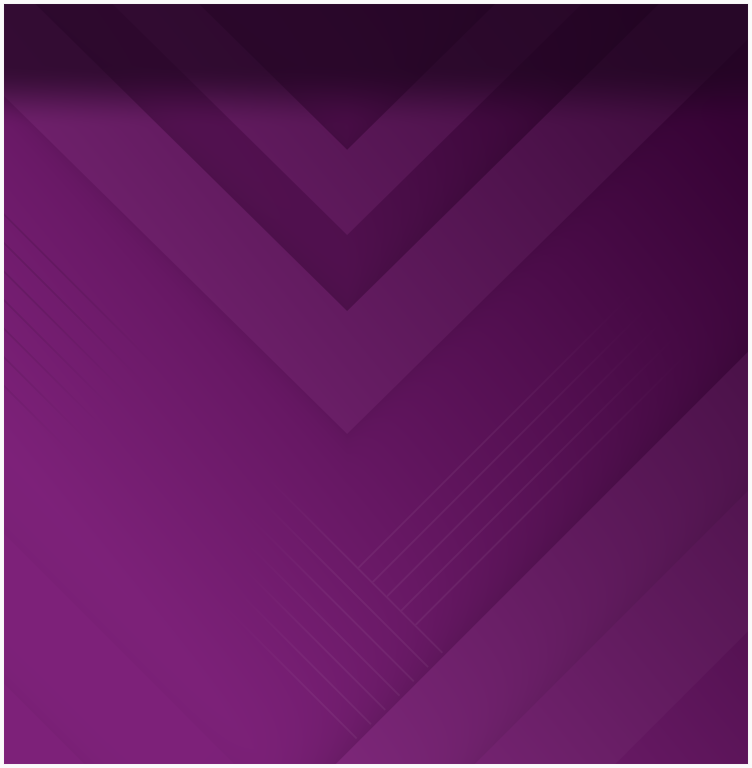
Give the GLSL for this background, as a Shadertoy shader.

```glsl
// Purple diagonal gradient with nested chevrons, corner bands, pinstripes and a dark top strip.

const vec3 BRIGHT = vec3(0.49, 0.13, 0.475);
const vec3 DEEP = vec3(0.21, 0.01, 0.205);
const vec3 STRIP = vec3(0.12, 0.02, 0.125);
const vec3 SHEEN = vec3(0.72, 0.55, 0.70);
const vec3 FRAME = vec3(0.98);

const vec2 GRADIENT_AXIS = vec2(0.57, 0.47);
const float GRADIENT_START = 0.20;
const float GRADIENT_END = 0.94;

const float CHEVRON_X = 0.452;
const float CHEVRON_SLOPE = 0.985;
const vec4 CHEVRON_TIPS = vec4(0.435, 0.595, 0.694, 0.805);  // lowest first
const vec3 BAND_EDGES = vec3(0.432, 0.613, 0.796);           // offsets of x - y

const float STRIPE_TOP = 0.726;     // x + y of the first falling stripe
const float STRIPE_LEFT = 0.206;    // x - y of the first rising stripe
const float STRIPE_GAP = 0.0372;
const float STRIPE_WIDTH = 0.0015;
const float FRAME_WIDTH = 0.0052;

// Antialiased step: 0 below zero, 1 above.
float edge(float d, float pixel) {
    return smoothstep(-pixel, pixel, d);
}

// Soft falloff on the positive side of an edge.
float shade(float d, float reach, float pixel) {
    return edge(d, pixel) * exp(-max(d, 0.0) / reach);
}

// Parallel thin lines at 0, gap, 2 gap, ... along coordinate c.
float stripes(float c, float count, float pixel) {
    float nearest = clamp(round(c / STRIPE_GAP), 0.0, count - 1.0);
    float d = abs(c - nearest * STRIPE_GAP);
    return 1.0 - smoothstep(STRIPE_WIDTH * 0.4, STRIPE_WIDTH + pixel, d);
}

vec3 background(vec2 p) {
    float t = (dot(p, GRADIENT_AXIS) - GRADIENT_START) / (GRADIENT_END - GRADIENT_START);
    return mix(BRIGHT, DEEP, clamp(t, 0.0, 1.0));
}

vec3 addChevrons(vec3 color, vec2 p, float pixel) {
    float height = p.y - CHEVRON_SLOPE * abs(p.x - CHEVRON_X);
    color *= 1.0 - 0.06 * shade(CHEVRON_TIPS.x - height, 0.018, pixel);
    for (int i = 0; i < 4; i++) {
        float d = height - CHEVRON_TIPS[i];
        float next = i < 3 ? edge(CHEVRON_TIPS[min(i + 1, 3)] - height, pixel) : 1.0;
        float inside = edge(d, pixel) * next;
        if (i % 2 == 0) {
            color = mix(color, SHEEN, 0.065 * inside);
        } else {
            color *= 1.0 - inside * (0.09 + 0.09 * exp(-max(d, 0.0) / 0.04));
        }
    }
    return color;
}

vec3 addCornerBands(vec3 color, float across, float along, float pixel) {
    // Lower right: two raised bands, each casting a shadow up and left.
    color *= 1.0 - 0.12 * shade(BAND_EDGES.x - across, 0.05, pixel);
    float raised = edge(across - BAND_EDGES.x, pixel) * edge(BAND_EDGES.z - across, pixel);
    color = mix(color, SHEEN, 0.07 * raised);
    color *= 1.0 - 0.07 * shade(BAND_EDGES.y - across, 0.035, pixel);
    color = mix(color, SHEEN, 0.02 * edge(across - BAND_EDGES.z, pixel));

    // Lower left: two faint folds.
    color *= 1.0 - 0.035 * shade(along - 0.115, 0.025, pixel);
    return color * (1.0 - 0.025 * shade(along - 0.31, 0.05, pixel));
}

vec3 addPinstripes(vec3 color, float across, float along, float pixel) {
    float rising = stripes(across - STRIPE_LEFT, 5.0, pixel);
    rising *= edge(along - STRIPE_TOP, pixel) * (1.0 - smoothstep(1.0, 1.48, along));

    float falling = stripes(STRIPE_TOP - along, 7.0, pixel);
    float fadeIn = (STRIPE_TOP - along) * 0.6;
    float light = smoothstep(fadeIn - 0.06, fadeIn + 0.22, across);
    light *= edge(BAND_EDGES.x - 0.006 - across, pixel);
    float dark = 1.0 - smoothstep(-0.62, -0.28, across);

    color = mix(color, SHEEN, 0.10 * max(rising, falling * light));
    return color * (1.0 - 0.10 * falling * dark);
}

void mainImage(out vec4 fragColor, in vec2 fragCoord) {
    vec2 p = fragCoord / iResolution.y;
    float pixel = 1.0 / iResolution.y;
    float across = p.x - p.y;
    float along = p.x + p.y;

    vec3 color = background(p);
    color = addChevrons(color, p, pixel);
    color = addCornerBands(color, across, along, pixel);
    color = addPinstripes(color, across, along, pixel);

    // Dark strip along the top.
    color = mix(color, STRIP, 0.72 * smoothstep(0.832, 0.915, p.y));

    // Pale frame.
    vec2 margin = min(p, iResolution.xy / iResolution.y - p);
    float inner = edge(min(margin.x, margin.y) - FRAME_WIDTH, 0.6 * pixel);
    fragColor = vec4(mix(FRAME, color, inner), 1.0);
}
```
